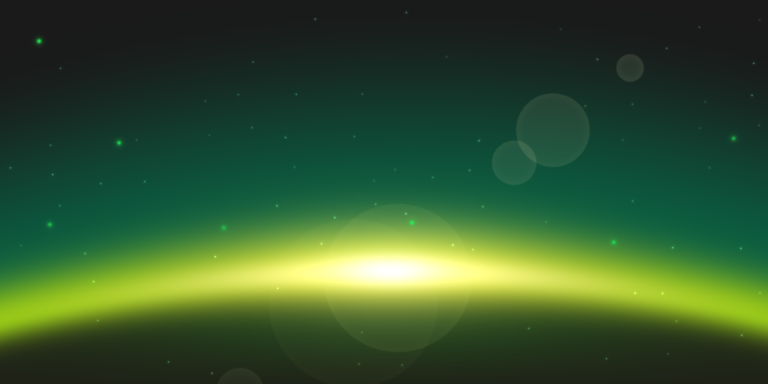
Reproduce this background procedurally as a Shadertoy shader.

```glsl
const vec3 CHARCOAL = vec3(0.10, 0.10, 0.10);
const vec3 TEAL = vec3(0.04, 0.37, 0.26);
const vec3 MOSS = vec3(0.14, 0.27, 0.12);
const vec3 SOIL = vec3(0.12, 0.13, 0.09);
const vec3 LIME = vec3(0.56, 0.77, 0.07);
const vec3 GOLD = vec3(0.80, 0.82, 0.23);
const vec3 CREAM = vec3(0.98, 0.96, 0.60);
const vec3 SPARK = vec3(0.12, 0.85, 0.30);

float bell(float x, float width) {
    float t = x / width;
    return exp(-t * t);
}

vec3 hash3(vec2 cell) {
    vec3 q = fract(vec3(cell.xyx) * vec3(0.1031, 0.1030, 0.0973));
    q += dot(q, q.yxz + 33.33);
    return fract((q.xxy + q.yzz) * q.zyx);
}

// Signed height above a circular horizon
float horizonHeight(vec2 p, vec2 peak, float radius) {
    return length(p - peak + vec2(0.0, radius)) - radius;
}

vec3 skyColor(vec2 p) {
    float side = p.x - 1.08;
    float level = p.y + 0.14 * side * side;
    return mix(CHARCOAL, TEAL, smoothstep(1.02, 0.40, level));
}

vec3 groundColor(vec2 p, float side) {
    float light = smoothstep(-0.04, 0.18, p.y) * bell(side, 0.85);
    return mix(SOIL, MOSS, light);
}

// Translucent lens disc with a slightly brighter rim
float lensDisc(vec2 p, vec2 center, float radius, float blur) {
    float d = length(p - center) - radius;
    float fill = 1.0 - smoothstep(-blur, blur, d);
    return fill * (0.85 + 0.25 * bell(d + blur, 0.012));
}

// One softly glowing point in a random share of the grid cells
float scatter(vec2 p, float cellSize, float share, float radius, float seed) {
    vec2 grid = p / cellSize;
    vec2 cell = floor(grid);
    vec3 rnd = hash3(cell + seed);
    vec2 offset = (fract(grid) - 0.2 - 0.6 * rnd.xy) * cellSize;
    float d = length(offset);
    float present = step(1.0 - share, rnd.z);
    float power = mix(0.35, 1.0, fract(rnd.z * 37.0 + rnd.x));
    return present * power * (bell(d, radius) + 0.25 * bell(d, radius * 2.2));
}

void mainImage(out vec4 fragColor, in vec2 fragCoord) {
    vec2 p = fragCoord / iResolution.y;
    p.x += 1.0 - 0.5 * iResolution.x / iResolution.y;
    float pixel = 1.0 / iResolution.y;

    vec2 sun = vec2(1.016, 0.295);
    float side = p.x - sun.x;
    float h = horizonHeight(p, sun - vec2(0.0, 0.005), 4.2);
    float center = bell(side, 0.65);

    // Sky and planet meet under the bright atmospheric rim
    vec3 color = h > 0.0 ? skyColor(p) : groundColor(p, side);
    float rimWidth = h > 0.0 ? mix(0.092, 0.125, center)
                             : mix(0.052, 0.083, center);
    color = mix(color, mix(LIME, GOLD, center), bell(h, rimWidth));

    // Pale band along the horizon
    color = mix(color, CREAM, 0.85 * bell(h - 0.004, 0.035) * bell(side, 0.52));

    // Lens discs
    float softness = max(0.003, pixel);
    float discs = 0.16 * lensDisc(p, vec2(1.440, 0.661), 0.096, softness)
                + 0.16 * lensDisc(p, vec2(1.339, 0.576), 0.058, softness)
                + 0.17 * lensDisc(p, vec2(1.641, 0.823), 0.036, softness)
                + 0.09 * lensDisc(p, vec2(0.625, -0.020), 0.062, softness);
    color = mix(color, vec3(0.60, 0.66, 0.50), discs);
    float halo = 0.07 * lensDisc(p, vec2(1.036, 0.276), 0.193, softness)
               + 0.03 * lensDisc(p, vec2(0.920, 0.210), 0.220, softness);
    color = mix(color, vec3(0.80, 0.85, 0.45), halo);

    // Fine dust and larger green sparks
    float dust = scatter(p, 0.10, 0.35, max(0.0022, 0.6 * pixel), 11.0);
    float sparks = scatter(p, 0.25, 0.32, 0.0055, 47.0);
    color += 0.30 * dust * vec3(0.45, 0.90, 0.55);
    color = mix(color, SPARK, min(sparks, 1.0) * smoothstep(0.02, 0.12, h));

    // White-hot sun with a wide soft bloom
    vec2 toSun = p - sun;
    color += vec3(0.22, 0.20, 0.10) * bell(length(toSun / vec2(0.28, 0.11)), 1.0);
    color = mix(color, vec3(1.0), bell(length(toSun / vec2(0.125, 0.036)), 1.0));

    fragColor = vec4(clamp(color, 0.0, 1.0), 1.0);
}
```
